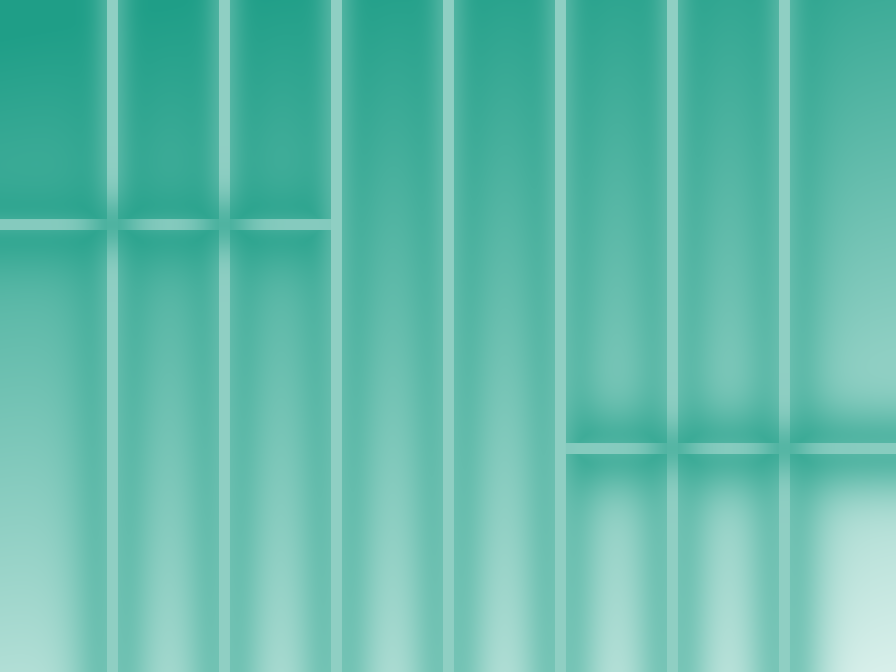
Give the GLSL for this background, as a WebGL 1 fragment shader.

```glsl
precision highp float;
uniform vec2 u_resolution;

const vec3 DEEP_TEAL = vec3(0.12, 0.62, 0.53);
const vec3 PALE_TEAL = vec3(0.56, 0.81, 0.765);

float bell(float distance, float width) {
  float r = distance / width;
  return exp(-r * r);
}

// Solid strip with an edge about one pixel soft.
float strip(float distance) {
  float soft = 0.6 / u_resolution.x;
  return 1.0 - smoothstep(0.0062 - soft, 0.0062 + soft, distance);
}

void main() {
  vec2 uv = gl_FragCoord.xy / u_resolution;
  float aspect = u_resolution.y / u_resolution.x;

  // Diagonal wash from deep teal to near white
  float wash = max(0.0, 0.66 - 0.7 * uv.y + 0.18 * uv.x);

  // Crossbars reach inward from either side, at different heights
  float onLeft = step(uv.x, 0.3755);
  float onRight = step(0.6255, uv.x);
  float onSide = onLeft + onRight;
  float barHeight = mix(0.6658, 0.3325, onRight);
  float rowDistance = abs(uv.y - barHeight) * aspect;

  // Upright bars: shade, halo and the gaps they leave in the crossbars
  float openness = 1.0;
  float upright = 0.0;
  float uprightHalo = 0.0;
  float crossing = 0.0;
  for (int i = 1; i <= 7; i++) {
    float column = float(i);
    float d = abs(uv.x - column * 0.125 - 0.0005);
    float crossed = step(1.5, abs(column - 4.0));
    openness *= 1.0 - 0.6 * bell(d, 0.044);
    upright = max(upright, strip(d));
    uprightHalo = max(uprightHalo, 0.45 * bell(d, 0.02));
    crossing = max(crossing, crossed * bell(d, 0.032));
  }

  // Crossbar shade dims only the uprights it passes through
  openness *= 1.0 - 0.68 * onSide * bell(rowDistance, 0.05);
  float insideSpan = step(1.5, abs(floor(uv.x * 8.0 + 0.5) - 4.0));
  float uprightFade = 1.0 - 0.6 * insideSpan * bell(rowDistance, 0.035);
  float crossFade = 1.0 - 0.62 * crossing;

  float uprightLight = max(upright, uprightHalo) * uprightFade;
  float crossLight = max(0.9 * strip(rowDistance), 0.22 * bell(rowDistance, 0.013));
  crossLight *= onSide * crossFade;

  vec3 color = mix(DEEP_TEAL, vec3(0.99, 1.0, 0.995), wash * openness);
  color = mix(color, PALE_TEAL, max(uprightLight, crossLight));
  gl_FragColor = vec4(color, 1.0);
}
```
